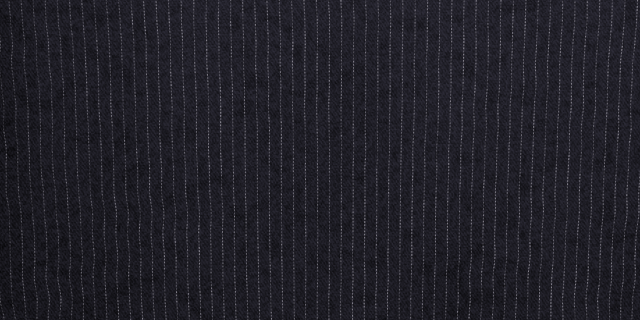
Reproduce this texture procedurally as a Shadertoy shader.

```glsl
// Dark navy suiting cloth with fine, broken pinstripes and soft puckers.

#define STRIPES 52.0        // stripes across the top edge
#define STRIPE_PHASE 0.74   // position of a stripe within its pitch
#define HALF_WIDTH 0.0019   // half thread width, in canvas heights
#define STITCHES 102.0      // thread beads from top to bottom
#define CONVERGE 0.055      // how far the stripes close in at the bottom
#define WOBBLE 0.010        // sideways waver, in canvas heights
#define TWILL 100.0         // diagonal ribs per canvas height
#define GRAIN 0.62          // strength of the yarn mottling
#define CLOTH vec3(0.113, 0.110, 0.140)
#define THREAD vec3(0.50, 0.49, 0.53)

float hash(vec2 p) {
    vec3 q = fract(vec3(p.xyx) * 0.1031);
    q += dot(q, q.yzx + 33.33);
    return fract((q.x + q.y) * q.z);
}

float noise(vec2 p) {
    vec2 cell = floor(p);
    vec2 f = fract(p);
    f = f * f * (3.0 - 2.0 * f);
    float low = mix(hash(cell), hash(cell + vec2(1, 0)), f.x);
    float high = mix(hash(cell + vec2(0, 1)), hash(cell + vec2(1, 1)), f.x);
    return mix(low, high, f.y);
}

// Cloth brightness: uneven light, folds, puckers, twill and yarn grain.
float clothShade(vec2 uv, vec2 p, float pixel) {
    float light = 0.85 + 0.24 * uv.y + 0.12 * smoothstep(0.0, 0.5, uv.x);
    light -= 0.12 * smoothstep(0.15, 0.0, uv.x);
    float fold = 0.12 * (noise(p * vec2(7.0, 1.5) + 4.0) - 0.5);
    float pucker = noise(p * vec2(30.0, 34.0) + 17.0);
    float relief = 0.08 * (pucker - 0.4) - 0.20 * smoothstep(0.55, 0.9, pucker);
    float rib = sin(6.2831853 * TWILL * (p.x + 0.7 * p.y));
    rib *= 0.13 * smoothstep(0.6, 0.25, TWILL * pixel);
    float grain = GRAIN * (noise(p * 230.0) - 0.5);
    return light + fold + relief + rib + grain;
}

// Thread coverage, from 0 on bare cloth to 1 on a bright stitch.
float pinstripe(vec2 uv, vec2 p, float aspect, float pixel) {
    // Fan the stripes, then let the puckers push them sideways.
    float x = uv.x + CONVERGE * (uv.x - 0.52) * (1.0 - uv.y);
    float slack = mix(1.0, 0.4, smoothstep(0.05, 0.4, uv.x));
    slack += 0.3 * smoothstep(0.65, 0.9, uv.x);
    x += WOBBLE * slack * (noise(p * vec2(6.0, 15.0)) - 0.5) / aspect;

    float s = x * STRIPES - STRIPE_PHASE + 0.5;
    float id = floor(s);
    float dist = abs(fract(s) - 0.5) * aspect / STRIPES;
    float line = 1.0 - smoothstep(HALF_WIDTH - 0.5 * pixel,
                                  HALF_WIDTH + 0.5 * pixel, dist);

    // Each stripe is a row of separate beads of uneven brightness.
    float t = uv.y * STITCHES + 7.0 * hash(vec2(id, 3.0));
    float bead = 0.5 - 0.5 * cos(6.2831853 * t);
    float stitch = 0.3 + 0.7 * hash(vec2(id, floor(t)));
    float wear = 0.6 + 0.6 * noise(vec2(id * 3.7, uv.y * 14.0));
    wear *= mix(0.7, 1.0, smoothstep(0.0, 0.3, uv.x));
    return line * min(1.0, (0.10 + 0.95 * bead * stitch) * wear);
}

void mainImage(out vec4 fragColor, in vec2 fragCoord) {
    vec2 uv = fragCoord / iResolution.xy;
    vec2 p = fragCoord / iResolution.y;
    float aspect = iResolution.x / iResolution.y;
    float pixel = 1.0 / iResolution.y;

    vec3 color = CLOTH * clothShade(uv, p, pixel);
    color = mix(color, THREAD, pinstripe(uv, p, aspect, pixel));
    fragColor = vec4(color, 1.0);
}
```
